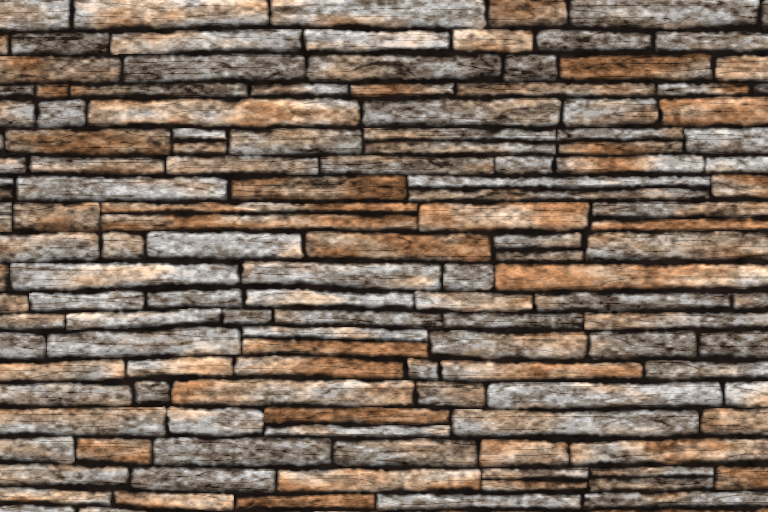
Write a WebGL 2 fragment shader that draws this texture.

```glsl
#version 300 es
precision highp float;
// Dry-stacked wall of long, thin, weathered stones with dark open joints.
uniform vec2 u_resolution;
out vec4 fragColor;

const float ROWS = 20.0;
const vec3 JOINT = vec3(0.09, 0.07, 0.06);
const vec3 DARK  = vec3(0.15, 0.12, 0.10);
const vec3 UMBER = vec3(0.36, 0.31, 0.27);
const vec3 TAUPE = vec3(0.52, 0.48, 0.44);
const vec3 GREY  = vec3(0.67, 0.66, 0.65);
const vec3 PALE  = vec3(0.86, 0.84, 0.82);
const vec3 TAN   = vec3(0.74, 0.61, 0.49);
const vec3 RUST  = vec3(0.62, 0.41, 0.25);

float hash(vec2 p) {
    vec3 q = fract(p.xyx * 0.1031);
    q += dot(q, q.yzx + 33.33);
    return fract((q.x + q.y) * q.z);
}

float noise(vec2 p) {
    vec2 i = floor(p), f = fract(p);
    f = f * f * (3.0 - 2.0 * f);
    return mix(mix(hash(i), hash(i + vec2(1, 0)), f.x),
               mix(hash(i + vec2(0, 1)), hash(i + vec2(1, 1)), f.x), f.y);
}

float fbm(vec2 p) {
    float sum = 0.0, amp = 0.53;
    for (int k = 0; k < 4; k++) {
        sum += amp * noise(p);
        p = p * 2.03 + 17.3;
        amp *= 0.5;
    }
    return sum;
}

// Position of an irregular division line.
float division(float i, float seed, float jitter) {
    return i + jitter * (hash(vec2(i, seed)) - 0.5);
}

// Irregular cell holding t: index, lower bound, upper bound.
vec3 cell(float t, float seed, float jitter) {
    float i = floor(t);
    if (t < division(i, seed, jitter)) i -= 1.0;
    else if (t >= division(i + 1.0, seed, jitter)) i += 1.0;
    return vec3(i, division(i, seed, jitter), division(i + 1.0, seed, jitter));
}

float roundedBox(vec2 q, vec2 halfSize, float radius) {
    vec2 e = abs(q) - halfSize + radius;
    return length(max(e, 0.0)) + min(max(e.x, e.y), 0.0) - radius;
}

// Tone from 0 (dark) to 1 (pale).
vec3 stoneRamp(float t) {
    vec3 c = mix(DARK, UMBER, smoothstep(0.0, 0.25, t));
    c = mix(c, TAUPE, smoothstep(0.25, 0.48, t));
    c = mix(c, GREY, smoothstep(0.48, 0.72, t));
    return mix(c, PALE, smoothstep(0.72, 1.0, t));
}

// Layered, grainy surface with warm mineral stains.
vec3 stoneSurface(vec2 p, vec2 id) {
    vec2 shift = 40.0 * vec2(hash(id + 1.7), hash(id + 5.1));
    float strata = fbm(p * vec2(12.0, 65.0) + shift) - 0.5;
    float grain = fbm(p * vec2(75.0, 130.0) + shift) - 0.5;
    float crack = abs(noise(p * vec2(9.0, 85.0) + shift.yx) - 0.5);
    float tone = mix(0.38, 0.76, hash(id + 9.3)) + 0.75 * strata + 0.95 * grain;
    tone -= 0.22 * (1.0 - smoothstep(0.0, 0.07, crack));
    float warmth = pow(hash(id + 13.9), 1.5);
    float stain = fbm(p * vec2(7.0, 22.0) + shift.yx) + 0.45 * warmth;
    vec3 warm = mix(TAN, RUST, smoothstep(0.75, 1.0, stain)) * (0.4 + tone);
    return mix(stoneRamp(tone), warm, 0.8 * smoothstep(0.52, 0.82, stain));
}

void main() {
    vec2 p = gl_FragCoord.xy / u_resolution.y;
    float pixel = 1.0 / u_resolution.y;

    // Uneven courses, each with its own stone lengths
    float y = p.y + 0.016 * (noise(p * vec2(2.0, 3.0)) - 0.5);
    vec3 row = cell(y * ROWS, 3.0, 0.65);
    float density = mix(2.3, 4.0, hash(vec2(row.x, 21.0)));
    float x = p.x * density + 9.0 * hash(vec2(row.x, 31.0));
    vec3 col = cell(x, row.x + 47.0, 0.8);
    vec2 id = vec2(col.x, row.x);

    // Some tall places hold two thin stones
    float cut = mix(row.y, row.z, mix(0.38, 0.62, hash(id + 61.0)));
    if (hash(id + 71.0) > 0.8 && row.z - row.y > 0.95) {
        bool upper = y * ROWS > cut;
        row.yz = upper ? vec2(cut, row.z) : vec2(row.y, cut);
        id += upper ? 101.0 : 0.0;
    }

    // Tilted, tapered outline with chipped edges
    vec2 scale = vec2(density, ROWS);
    vec2 q = (vec2(x, y * ROWS) - 0.5 * vec2(col.y + col.z, row.y + row.z)) / scale;
    vec2 halfSize = 0.5 * vec2(col.z - col.y, row.z - row.y) / scale;
    float along = q.x / halfSize.x;
    q.y += 0.22 * halfSize.y * along * (hash(id + 2.3) - 0.5);
    halfSize.y *= 1.0 - 0.22 * hash(id + 4.7) * (0.5 + 0.5 * along * sign(hash(id + 6.1) - 0.5));
    halfSize -= mix(0.0008, 0.0030, hash(id + 8.9));
    float d = roundedBox(q, halfSize, 0.4 * halfSize.y);
    d += 0.008 * (noise(p * vec2(22.0, 40.0) + id) - 0.5) + 0.004 * (noise(p * 110.0) - 0.5);

    // Light from above, shade toward the joints
    float rise = q.y / halfSize.y;
    float light = mix(0.5, 1.0, smoothstep(0.0, 0.007, -d));
    light *= mix(0.72, 1.04, smoothstep(-1.0, -0.35, rise)) + 0.12 * smoothstep(0.3, 0.9, rise);
    vec3 stone = stoneSurface(p, id) * light;
    vec3 joint = JOINT * (0.5 + 1.3 * fbm(p * 45.0));
    vec3 color = mix(joint, stone, smoothstep(pixel, -pixel, d));
    fragColor = vec4(clamp(color, 0.0, 1.0), 1.0);
}
```
